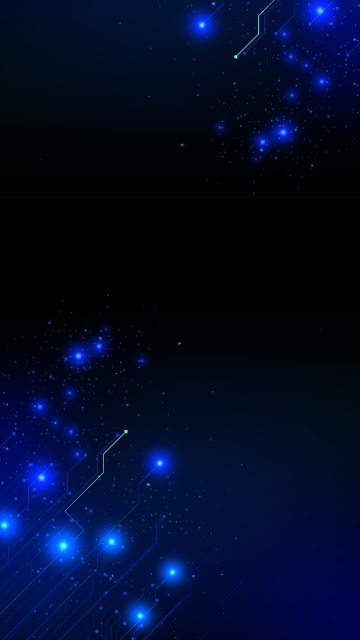
Reproduce this background procedurally as a Shadertoy shader.

```glsl
// Two point-mirrored night-blue panels with circuit traces, sparks and glowing nodes.
#define PIVOT vec2(1.005, 2.199)     // sum of a point and its mirrored twin
#define PANEL_TOP 0.970              // upper rim of the lower panel
#define LINE_HALF 0.0012
#define PAD_RADIUS 0.0048
#define LANES 30
#define LANE_STEP 0.027
#define TRACE_BLUE vec3(0.01, 0.24, 0.80)
#define TRACE_DEEP vec3(0.01, 0.04, 0.50)
#define TRACE_CYAN vec3(0.35, 0.95, 0.90)
#define SPARK_BLUE vec3(0.08, 0.42, 0.85)

vec2 hash2(vec2 p) {
    vec3 q = fract(p.xyx * vec3(0.1031, 0.1030, 0.0973));
    q += dot(q, q.yzx + 33.33);
    return fract((q.xx + q.yz) * q.zy);
}

float gradientDot(vec2 cell, vec2 f, vec2 corner) {
    return dot(hash2(cell + corner) * 2.0 - 1.0, f - corner);
}

float gradientNoise(vec2 p) {
    vec2 c = floor(p), f = fract(p), w = f * f * (3.0 - 2.0 * f);
    vec2 e = vec2(0, 1);
    return mix(mix(gradientDot(c, f, e.xx), gradientDot(c, f, e.yx), w.x),
               mix(gradientDot(c, f, e.xy), gradientDot(c, f, e.yy), w.x), w.y);
}

// Soft elliptical blob
float blob(vec2 p, vec2 centre, vec2 radius) {
    vec2 q = (p - centre) / radius;
    return exp(-dot(q, q));
}

float segment(vec2 p, vec2 a, vec2 b) {
    vec2 d = b - a;
    return length(p - a - d * clamp(dot(p - a, d) / dot(d, d), 0.0, 1.0));
}

float coverage(float d, float px) {
    return clamp(0.5 - d / px, 0.0, 1.0);
}

// Diagonal run, vertical jog, diagonal run, sideways kink, long tail; x = line, y = end pad
vec2 trace(vec2 p, vec2 end, float run, float jog, float kink, float px) {
    vec2 a = end - run;
    vec2 b = a - vec2(0, jog);
    vec2 c = b - 0.107;
    vec2 e = c + vec2(kink, -kink);
    float d = min(segment(p, end, a), segment(p, a, b));
    d = min(d, min(segment(p, b, c), segment(p, e, e - 1.2)));
    d = min(d, segment(p, c, e));
    return vec2(coverage(d - LINE_HALF, px), coverage(length(p - end) - PAD_RADIUS, px));
}

// One jittered spark per grid cell
float sparks(vec2 p, float cell, float density, float px) {
    vec2 id = floor(p / cell) + cell * 900.0;
    vec2 r = hash2(id), s = hash2(id + 57.0);
    float d = length(fract(p / cell) - 0.2 - 0.6 * r) * cell;
    float size = 0.0010 + cell * 0.075 * s.x * s.x;
    return coverage(d - size, px * 1.4) * step(s.y, density) * (0.3 + 0.9 * r.x);
}

vec3 backdrop(vec2 p) {
    vec3 c = vec3(0.003, 0.004, 0.008);
    c += vec3(0.006, 0.065, 0.175) * blob(p, vec2(0.56, 0.43), vec2(0.42, 0.33));
    c += vec3(0.000, 0.025, 0.020) * blob(p, vec2(1.00, 0.60), vec2(0.22, 0.22));
    c += vec3(0.000, 0.000, 0.270) * blob(p, vec2(1.00, 0.05), vec2(0.42, 0.32));
    c += vec3(0.000, 0.010, 0.300) * blob(p, vec2(0.00, 0.48), vec2(0.19, 0.24));
    c += vec3(0.000, 0.060, 0.280) * blob(p, vec2(0.08, 0.16), vec2(0.33, 0.28));
    return c * smoothstep(PANEL_TOP + 0.02, 0.70, p.y);
}

vec3 circuits(vec2 p, float px) {
    vec3 tint = mix(TRACE_BLUE, TRACE_DEEP, smoothstep(0.42, 0.62, p.x));
    vec3 c = vec3(0);
    // Main traces: end point, first run, vertical jog
    vec4 mains[10] = vec4[](
        vec4(0.444, 0.491, 0.058, 0.053), vec4(0.456, 0.343, 0.022, 0.051),
        vec4(0.479, 0.188, 0.046, 0.042), vec4(0.671, 0.160, 0.051, 0.046),
        vec4(0.600, 0.253, 0.070, 0.050), vec4(0.238, 0.514, 0.050, 0.050),
        vec4(0.144, 0.488, 0.065, 0.050), vec4(0.039, 0.574, 0.040, 0.030),
        vec4(0.326, 0.569, 0.055, 0.050), vec4(0.310, 0.273, 0.040, 0.035));
    for (int i = 0; i < 10; i++) {
        vec2 t = trace(p, mains[i].xy, mains[i].z, mains[i].w, 0.001, px);
        c = max(c, tint * max(t.x * 0.85, t.y));
    }
    // Dense parallel lanes, jogging together in groups
    for (int k = 0; k < LANES; k++) {
        float lane = float(k), offset = -0.43 + lane * LANE_STEP;
        vec2 r = hash2(vec2(lane, 3.0)), g = hash2(vec2(floor(lane / 4.0), 19.0));
        float reach = 0.36 + 0.26 * r.x;
        float run = max(0.02, 0.5 * (reach - 0.24 - 0.22 * g.x));
        vec2 t = trace(p, 0.5 * vec2(reach + offset, reach - offset), run, 0.045, 0.03 * step(0.5, g.y) + 0.001, px);
        c = max(c, tint * max(t.x * (0.35 + 0.4 * r.y), t.y));
    }
    // Highlighted trace
    vec2 t = trace(p, vec2(0.350, 0.579), 0.063, 0.051, 0.053, px);
    return max(c, mix(TRACE_BLUE, TRACE_CYAN, smoothstep(0.24, 0.56, p.y)) * max(t.x, t.y));
}

vec3 glows(vec2 p) {
    vec3 c = vec3(0);
    // Node position and halo radius
    vec3 nodes[16] = vec3[](
        vec3(0.218, 0.789, 0.030), vec3(0.275, 0.816, 0.024), vec3(0.294, 0.863, 0.014), vec3(0.394, 0.775, 0.016),
        vec3(0.111, 0.648, 0.022), vec3(0.194, 0.686, 0.018), vec3(0.155, 0.604, 0.016), vec3(0.197, 0.579, 0.018),
        vec3(0.215, 0.516, 0.018), vec3(0.116, 0.451, 0.038), vec3(0.444, 0.491, 0.034), vec3(0.012, 0.319, 0.036),
        vec3(0.176, 0.262, 0.044), vec3(0.310, 0.273, 0.034), vec3(0.479, 0.188, 0.030), vec3(0.389, 0.067, 0.032));
    for (int i = 0; i < 16; i++) {
        float r = nodes[i].z, d = length(p - nodes[i].xy);
        float power = smoothstep(0.004, 0.034, r);
        vec3 halo = mix(vec3(0.0, 0.38, 0.95), vec3(0.02, 0.13, 0.85), smoothstep(0.28, 0.45, nodes[i].y));
        c += power * (halo * exp(-d * d / (r * r)) + 0.12 * halo * exp(-d / r));
        c += power * vec3(0.35, 0.65, 0.75) * exp(-d * d / (r * r * 0.05));
    }
    return c;
}

void mainImage(out vec4 fragColor, in vec2 fragCoord) {
    float px = 1.0 / iResolution.x;
    vec2 p = fragCoord * px;
    if (p.y > 0.5 * PIVOT.y) p = PIVOT - p;

    // Spark cloud density, clumped by noise
    float cloud = 0.75 * blob(p, vec2(0.24, 0.78), vec2(0.17, 0.12))
                + 0.50 * blob(p, vec2(0.08, 0.60), vec2(0.20, 0.17))
                + 0.40 * blob(p, vec2(0.46, 0.39), vec2(0.13, 0.11))
                + 0.25 * blob(p, vec2(0.25, 0.20), vec2(0.28, 0.25));
    cloud *= 0.85 + 0.9 * gradientNoise(p * 14.0);

    vec3 color = backdrop(p);
    color = max(color, circuits(p, px));
    color += SPARK_BLUE * (0.75 * sparks(p, 0.017, cloud, px) + sparks(p + 0.31, 0.043, cloud * 0.8, px));
    color += glows(p);

    // Empty band between the panels, with a faint rim
    color *= coverage(p.y - PANEL_TOP, px);
    color += 0.03 * coverage(abs(p.y - PANEL_TOP) - LINE_HALF, px);
    fragColor = vec4(clamp(color, 0.0, 1.0), 1.0);
}
```
